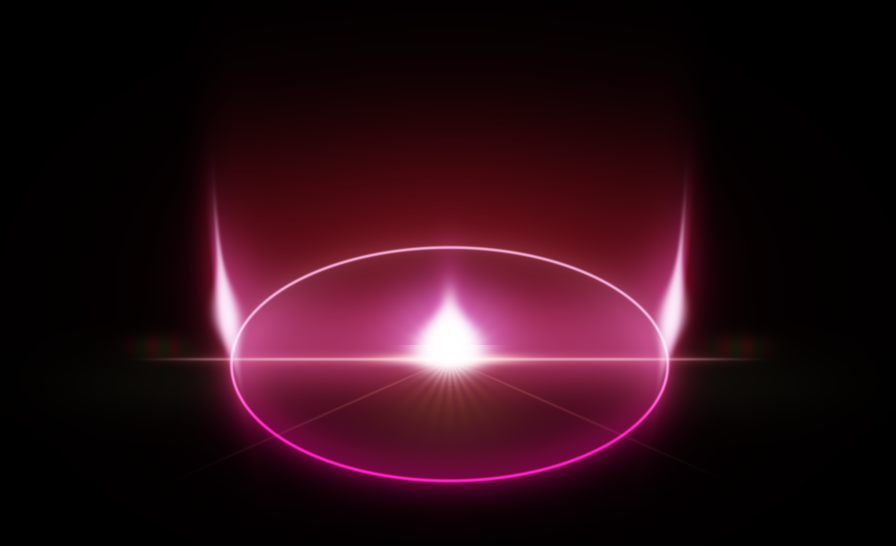
This background is drawn by a WebGL 2 fragment shader. Its source:

```glsl
#version 300 es
precision highp float;
// A glowing elliptical portal: a thin neon ring, a curtain of red light rising
// from it, two curved side flares and a white teardrop flame on a horizon streak.
// Light is summed from gaussian glows and distance bands, then softly exposed.
uniform vec2 u_resolution;
out vec4 outColor;

float glow(vec2 offset, vec2 size) {
  vec2 q = offset / size;
  return exp(-dot(q, q));
}

float band(float d, float width) {
  return exp(-d * d / (width * width));
}

// Approximate signed distance to an axis-aligned ellipse
float ellipse(vec2 p, vec2 radius) {
  float k = length(p / radius);
  return k * (k - 1.0) / max(length(p / (radius * radius)), 0.001);
}

// Red curtain above the ring, fading upward and softening past its walls
vec3 curtain(vec2 p, float wall) {
  float inside = 1.0 - smoothstep(-0.06, 0.055, wall);
  float rise = exp(-pow(max(p.y - 0.13, 0.0) / 0.26, 2.0));
  float base = smoothstep(-0.14, 0.12, p.y);
  float sides = 0.65 + 0.35 * band(p.x, 0.3);
  return vec3(0.47, 0.045, 0.085) * inside * rise * base * sides;
}

// Side flares: crisp outside, diffuse inside, with a white hot lower part
vec3 sideFlare(float wall, float y) {
  float outer = smoothstep(0.012, -0.005, wall);
  float spread = 0.035 + 0.055 * band(y - 0.08, 0.13);
  float height = band(y - 0.095, y > 0.095 ? 0.135 : 0.10);
  float inner = exp(min(-wall, 0.0)) * exp(-max(-wall, 0.0) / spread);
  vec3 light = vec3(0.72, 0.23, 0.56) * outer * inner * height;
  float hotWidth = 0.004 + 0.014 * band(y - 0.085, 0.07);
  float hot = band(wall + 0.008, hotWidth) * band(y - 0.085, y > 0.085 ? 0.12 : 0.065);
  light += vec3(2.5, 1.9, 2.4) * hot;
  light += vec3(0.45, 0.035, 0.14) * exp(-abs(wall) / 0.032) * band(y - 0.10, 0.17);
  return light;
}

// Neon ring, pale at the back and magenta at the front, with a soft halo
vec3 ring(vec2 p, float d, float pixel) {
  float front = smoothstep(0.06, -0.14, p.y);
  float core = band(d, max(0.0024, pixel * 0.8));
  vec3 tint = mix(vec3(1.7, 0.85, 1.3), vec3(2.5, 0.12, 1.15), front);
  vec3 light = tint * core;
  float halo = exp(-abs(d) / (d > 0.0 ? 0.025 : 0.035));
  light += mix(vec3(0.22, 0.11, 0.14), vec3(0.48, 0.01, 0.25), front) * halo;
  return light;
}

// Floor haze inside the ring, brightest just above the horizon
vec3 interior(vec2 p, float d) {
  float inside = smoothstep(0.02, -0.035, d);
  float y = p.y - 0.025;
  float haze = band(y, y > 0.0 ? 0.095 : 0.06);
  vec3 light = vec3(0.58, 0.16, 0.34) * haze * (0.7 + 0.3 * band(p.x, 0.22));
  light += vec3(0.20, 0.025, 0.085) * smoothstep(0.2, -0.08, p.y);
  light += vec3(0.10, 0.09, 0.02) * glow(p + vec2(0.0, 0.07), vec2(0.13, 0.08));
  return light * inside;
}

// Teardrop flame with violet halo and short warm spikes below it
vec3 flame(vec2 p) {
  vec2 q = p - vec2(0.0, 0.035);
  float taper = q.y > 0.0 ? 0.040 * (1.0 - 0.65 * smoothstep(0.0, 0.085, q.y)) : 0.045;
  float body = glow(q, vec2(taper, q.y > 0.0 ? 0.058 : 0.036));
  vec3 light = vec3(6.0, 5.5, 5.8) * body;
  float above = smoothstep(-0.025, 0.025, p.y);
  light += vec3(0.85, 0.36, 0.92) * glow(p - vec2(0.0, 0.05), vec2(0.095, 0.085)) * above;
  light += vec3(0.28, 0.05, 0.22) * glow(p - vec2(0.0, 0.10), vec2(0.03, 0.10));
  vec2 s = p - vec2(0.0, 0.009);
  float angle = atan(s.x, -s.y);
  float spikes = 0.55 + 0.45 * cos(angle * 24.0);
  light += vec3(0.9, 0.6, 0.22) * spikes * exp(-length(s) / 0.028);
  return light;
}

// Horizon streak, two faint diagonal rays and dim lens ghosts
vec3 streaks(vec2 p, float pixel) {
  float y = p.y - 0.009;
  float ax = abs(p.x);
  float fade = smoothstep(0.60, 0.28, ax);
  vec3 light = vec3(0.75, 0.50, 0.55) * band(y, max(0.0026, pixel * 0.8)) * fade;
  light += vec3(0.22, 0.09, 0.10) * band(y, 0.012) * fade;
  light += vec3(1.8, 1.25, 0.75) * glow(vec2(p.x, y), vec2(0.10, 0.009));
  float ray = band((y + 0.44 * ax) * 0.915, max(0.0022, pixel));
  light += vec3(0.20, 0.09, 0.07) * ray * smoothstep(0.56, 0.05, ax);
  float cells = 0.5 + 0.5 * cos(ax * 150.0);
  float ghost = glow(vec2(ax - 0.53, p.y - 0.032), vec2(0.055, 0.022));
  light += mix(vec3(0.04, 0.07, 0.02), vec3(0.15, 0.025, 0.03), cells) * ghost;
  light += vec3(0.025, 0.035, 0.018) * glow(vec2(ax - 0.5, p.y + 0.035), vec2(0.2, 0.06));
  return light;
}

void main() {
  float pixel = 1.0 / u_resolution.y;
  vec2 p = (gl_FragCoord.xy - vec2(0.5 * u_resolution.x, 0.0)) * pixel;
  p -= vec2(0.003, 0.333);
  float d = ellipse(p, vec2(0.3995, 0.2137));
  float wall = abs(p.x) - (0.399 + 0.2 * p.y - 0.23 * p.y * p.y);

  vec3 light = curtain(p, wall) * mix(0.75, 1.0, smoothstep(-0.02, 0.02, d));
  light += sideFlare(wall, p.y) + ring(p, d, pixel);
  light += interior(p, d) + flame(p) + streaks(p, pixel);
  light += vec3(0.05, 0.003, 0.008) * glow(p - vec2(0.0, 0.12), vec2(0.55, 0.36));
  outColor = vec4(1.0 - exp(-light * 1.15), 1.0);
}
```
